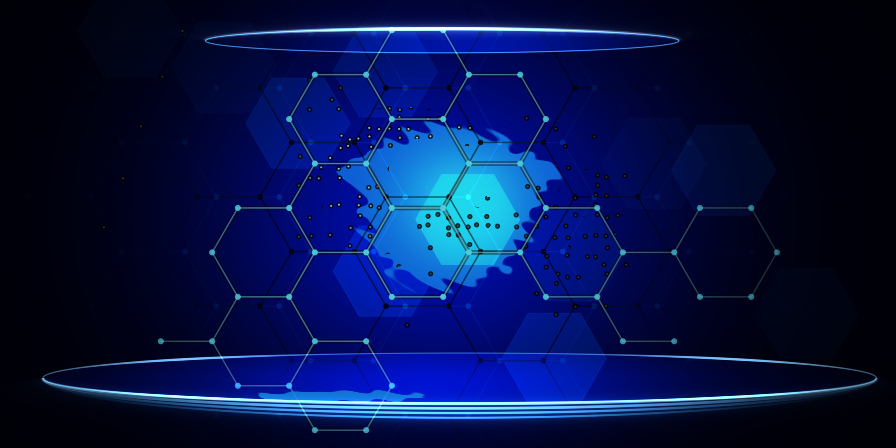
Reproduce this background procedurally as a Shadertoy shader.

```glsl
// Glowing blue hexagon network with a cyan core between two elliptical light rings.

float hash(vec2 p) {
    return fract(sin(dot(p, vec2(127.1, 311.7))) * 4375.85);
}

// Signed distance to a flat-topped hexagon of side s
float hexagon(vec2 q, float s) {
    q = abs(q);
    return max(q.y, dot(q, vec2(0.866, 0.5))) - 0.866 * s;
}

// Distance to the outline (x) and to the nearest corner (y) of a hexagon
vec2 hexWire(vec2 q, float s) {
    vec2 a = abs(q);
    float corner = min(length(a - vec2(s, 0.0)), length(a - s * vec2(0.5, 0.866)));
    return vec2(abs(hexagon(q, s)), corner);
}

// Position relative to the centre of the nearest cell of a honeycomb
vec2 honeycomb(vec2 p, float s) {
    vec2 r = vec2(3.0, 1.732) * s;
    vec2 a = mod(p, r) - 0.5 * r;
    vec2 b = mod(p + 0.5 * r, r) - 0.5 * r;
    return dot(a, a) < dot(b, b) ? a : b;
}

// Distance to a segment (x) and to its nearer end (y)
vec2 segmentWire(vec2 p, vec2 a, vec2 b) {
    vec2 d = b - a;
    float t = clamp(dot(p - a, d) / dot(d, d), 0.0, 1.0);
    return vec2(length(p - a - d * t), min(length(p - a), length(p - b)));
}

float ellipse(vec2 q, vec2 r) {
    float k = length(q / r);
    return k * (k - 1.0) / max(length(q / (r * r)), 0.001);
}

float stroke(float d, float width, float px) {
    return 1.0 - smoothstep(width - 0.5 * px, width + 0.7 * px, d);
}

float blob(vec2 p, vec2 c, vec2 r) {
    vec2 q = (p - c) / r;
    return exp(-dot(q, q));
}

// Translucent panels: centre and strength
const vec3 panels[10] = vec3[10](
    vec3(0.29, 0.93, 0.12), vec3(0.86, 0.84, 0.45), vec3(0.665, 0.725, 0.55),
    vec3(0.86, 0.395, 0.7), vec3(1.615, 0.62, 0.3), vec3(1.237, 0.2, 0.6),
    vec3(1.8, 0.3, 0.12), vec3(1.276, 0.43, 0.4), vec3(1.46, 0.635, 0.15),
    vec3(0.5, 0.85, 0.15));

// Bright wire cells and the links between them, in half-cell steps
const vec2 cells[10] = vec2[10](
    vec2(0, 2), vec2(-3, 1), vec2(3, 1), vec2(0, 0), vec2(0, -2),
    vec2(-6, -2), vec2(6, -2), vec2(12, -2), vec2(-3, -5), vec2(-6, -4));
const vec4 links[8] = vec4[8](
    vec4(-4, 0, -5, -1), vec4(4, 0, 5, -1), vec4(2, -2, 4, -2), vec4(-4, -2, -2, -2),
    vec4(8, -2, 10, -2), vec4(7, -3, 8, -4), vec4(8, -4, 10, -4), vec4(-10, -4, -8, -4));

void mainImage(out vec4 fragColor, in vec2 fragCoord) {
    float px = 1.0 / iResolution.y;
    vec2 p = (fragCoord - 0.5 * iResolution.xy) * px + vec2(1.0, 0.5);

    // Deep blue halo
    float halo = blob(p, vec2(0.97, 0.52), vec2(0.48, 0.42));
    vec3 col = vec3(0.0, 0.0, 0.025) + vec3(0.0, 0.05, 0.68) * halo;

    // Translucent hexagons
    for (int i = 0; i < 10; i++) {
        float d = hexagon(p - panels[i].xy, 0.117);
        float fill = stroke(d, 0.0, px) * (0.75 + 0.25 * stroke(abs(d), 0.002, px));
        col += vec3(0.0, 0.13, 0.28) * panels[i].z * fill;
    }

    // Ragged cyan core with a bright hexagon
    float ragged = 0.05 * sin(p.x * 71.0 + 3.0 * sin(p.y * 53.0)) + 0.04 * sin(p.y * 127.0 + p.x * 90.0);
    float core = blob(p, vec2(1.0, 0.54), vec2(0.2, 0.19)) + 0.55 * blob(p, vec2(1.0, 0.615), vec2(0.25, 0.035));
    float center = blob(p, vec2(1.03, 0.55), vec2(0.14, 0.13));
    col = mix(col, vec3(0.05, 0.36, 0.83) + vec3(0.08, 0.4, 0.1) * center, smoothstep(0.39, 0.43, core + ragged));
    float gem = stroke(hexagon(p - vec2(1.044, 0.51), 0.117), 0.0, px);
    col = mix(col, vec3(0.12, 0.85, 0.93), gem * (0.4 + 0.55 * center));

    // Shadow honeycomb and a fainter light one
    vec2 dark = hexWire(honeycomb(p - vec2(0.932, 0.682), 0.1406), 0.1406);
    float shade = max(0.55 * stroke(dark.x, 0.0015, px), 0.85 * stroke(dark.y, 0.006, px));
    col *= 1.0 - shade * smoothstep(0.1, 0.5, halo);
    vec2 pale = hexWire(honeycomb(p - vec2(0.975, 0.682), 0.1406), 0.1406);
    col += vec3(0.03, 0.25, 0.35) * halo * max(0.25 * stroke(pale.x, 0.001, px), 0.7 * stroke(pale.y, 0.006, px));

    // Scattered dark-rimmed specks
    vec2 id = floor(p / 0.022);
    vec2 jitter = 0.3 + 0.4 * vec2(hash(id), hash(id + 17.0));
    float speck = length(p - (id + jitter) * 0.022);
    float left = blob(p, vec2(0.77, 0.6), vec2(0.08, 0.14)) + blob(p, vec2(0.93, 0.72), vec2(0.15, 0.04));
    float right = blob(p, vec2(1.3, 0.48), vec2(0.1, 0.14)) + blob(p, vec2(1.03, 0.5), vec2(0.16, 0.05));
    float present = step(hash(id + 41.0), 0.5 * (left + right));
    col *= 1.0 - 0.8 * present * stroke(speck, 0.0055, px);
    col += present * vec3(0.55, 0.75, 0.75) * stroke(speck, 0.002, px) * clamp(left + 0.25, 0.0, 1.0);

    // Bright wire network and its nodes
    vec2 grid = vec2(0.0573, 0.0992);
    vec2 w = p - vec2(0.932, 0.635);
    vec2 wire = vec2(1.0);
    for (int i = 0; i < 10; i++) wire = min(wire, hexWire(w - cells[i] * grid, 0.1146));
    for (int i = 0; i < 8; i++) wire = min(wire, segmentWire(w, links[i].xy * grid, links[i].zw * grid));
    float fade = blob(p, vec2(0.92, 0.55), vec2(0.75, 0.75));
    col *= 1.0 - 0.45 * fade * stroke(wire.x, 0.005, px);
    col = mix(col, vec3(0.42, 0.72, 0.74), 0.75 * fade * stroke(wire.x, 0.0014, px));
    col = mix(col, vec3(0.3, 0.8, 0.86), (0.3 + 0.7 * fade) * stroke(wire.y, 0.0065, px));

    // Upper ring, brightest along its top
    vec2 u = p - vec2(0.987, 0.909);
    float rim = ellipse(u, vec2(0.528, 0.027));
    col += vec3(0.0, 0.06, 0.35) * stroke(rim, 0.0, px) * blob(u, vec2(0.1, 0.0), vec2(0.35, 0.1));
    col += vec3(0.25, 0.5, 0.65) * stroke(abs(rim), 0.001, px);
    float crest = step(0.0, u.y) * blob(u, vec2(0.0), vec2(0.36, 0.2));
    col += vec3(0.65, 0.85, 0.9) * crest * (stroke(abs(rim), 0.0035, px) + 0.5 * exp(-abs(rim) * 130.0));

    // Lower ring: blue pool, thin rim and layered front arcs
    vec2 b = p - vec2(1.026, 0.156);
    float pool = ellipse(b, vec2(0.93, 0.056));
    col += vec3(0.0, 0.05, 0.5) * stroke(pool, 0.0, px) * blob(b, vec2(-0.1, -0.02), vec2(0.6, 0.08));
    float lagoon = ellipse(p - vec2(0.76, 0.115), vec2(0.18, 0.011)) + 0.05 * ragged;
    col = mix(col, vec3(0.08, 0.5, 0.82), 0.85 * stroke(lagoon, 0.0, px));
    float sides = blob(abs(b), vec2(0.6, 0.03), vec2(0.2, 0.08));
    col += vec3(0.4, 0.65, 0.75) * stroke(abs(pool), 0.001 + 0.0015 * sides, px) * (0.5 + 0.7 * sides);
    float front = step(b.y, 0.0);
    for (int i = 0; i < 4; i++) {
        float k = float(i);
        float arc = abs(ellipse(b, vec2(0.93, 0.057 + 0.0105 * k)));
        float reach = blob(b, vec2(-0.05, 0.0), vec2(0.72 - 0.08 * k, 1.0));
        col += front * reach * (vec3(0.6, 0.85, 0.88) - vec3(0.12, 0.08, 0.04) * k) * stroke(arc, 0.0032 - 0.0004 * k, px);
        col += front * reach * vec3(0.02, 0.1, 0.2) * exp(-arc * 90.0);
    }

    fragColor = vec4(clamp(col, 0.0, 1.0), 1.0);
}
```
